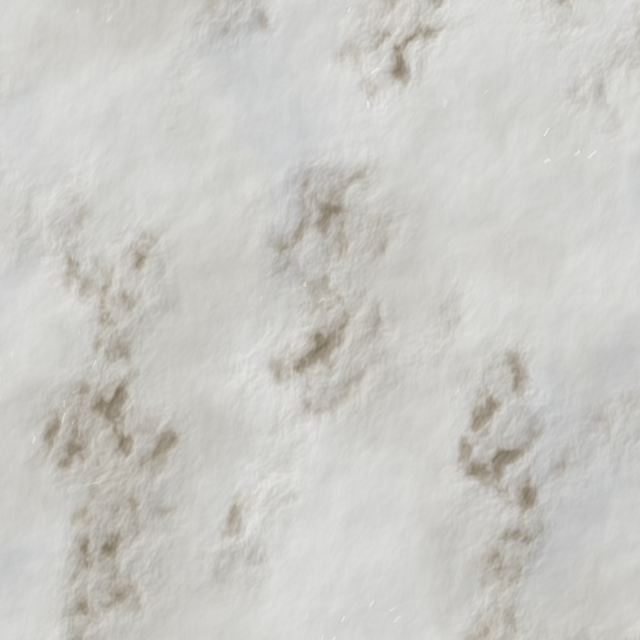
A WebGL 1 fragment shader for this texture:

```glsl
precision highp float;
uniform vec2 u_resolution;

#define PATCH_SCALE 4.4
#define CRINKLE_SCALE 22.0
#define WARP 0.06
#define RELIEF 0.0022
#define SWELL 0.006
#define STAIN 0.8
#define HALO 0.035
#define COOL 0.45
#define GLINT 0.10
#define SEED vec2(7.3, 2.6)

const vec3 PLASTER_LIGHT = vec3(0.838, 0.838, 0.830);
const vec3 PLASTER_SHADE = vec3(0.775, 0.770, 0.750);
const vec3 COOL_GREY = vec3(0.745, 0.755, 0.770);
const vec3 EARTH_PALE = vec3(0.685, 0.650, 0.585);
const vec3 EARTH_DARK = vec3(0.510, 0.460, 0.380);
const vec2 LIGHT_DIR = vec2(-0.75, 0.66);

vec2 hash2(vec2 p) {
  vec3 q = fract(p.xyx * vec3(0.1031, 0.1030, 0.0973));
  q += dot(q, q.yzx + 33.33);
  return fract((q.xx + q.yz) * q.zy);
}

vec2 gradient(vec2 cell) {
  float angle = 6.28318 * hash2(cell).x;
  return vec2(cos(angle), sin(angle));
}

float noise(vec2 p) {
  vec2 i = floor(p), f = fract(p);
  vec2 u = f * f * f * (f * (f * 6.0 - 15.0) + 10.0);
  vec2 x = vec2(1.0, 0.0);
  float low = mix(dot(gradient(i), f), dot(gradient(i + x), f - x), u.x);
  float high = mix(dot(gradient(i + x.yx), f - x.yx),
                   dot(gradient(i + 1.0), f - 1.0), u.x);
  return mix(low, high, u.y);
}

float fbm(vec2 p) {
  float sum = 0.0, amp = 0.5;
  for (int k = 0; k < 4; k++) {
    sum += amp * noise(p);
    p = mat2(1.6, 1.2, -1.2, 1.6) * p + 17.3;
    amp *= 0.5;
  }
  return sum;
}

// Features stretch along a steep axis that leans to the right.
vec2 lean(vec2 p, float stretch) {
  return vec2(dot(p, vec2(0.94, -0.34)), stretch * dot(p, vec2(0.34, 0.94)));
}

vec2 warp(vec2 p) {
  return p + WARP * vec2(fbm(p * 7.0 + 31.0), fbm(p * 7.0 + 57.0));
}

float crinkle(vec2 p) {
  return fbm(lean(p, 0.75) * CRINKLE_SCALE + 80.0);
}

// Sparse short bright strokes, one at most in each cell.
float glints(vec2 p) {
  vec2 g = p * 42.0, cell = floor(g), rnd = hash2(cell + 9.0);
  vec2 d = fract(g) - 0.35 - 0.3 * rnd;
  float tilt = 0.6 + 0.9 * rnd.y;
  vec2 axis = vec2(cos(tilt), sin(tilt));
  float along = clamp(dot(d, axis), -0.2, 0.2);
  return smoothstep(0.11, 0.02, length(d - axis * along)) * step(0.72, rnd.x);
}

void main() {
  vec2 p = gl_FragCoord.xy / min(u_resolution.x, u_resolution.y) + SEED;
  vec2 w = warp(p);

  // Rough, stained hollows between smooth swells
  vec2 g = mix(p, w, 0.4);
  float grain = crinkle(g);
  float hollow = fbm(lean(w, 0.6) * PATCH_SCALE);
  float rough = mix(0.25, 1.0, smoothstep(-0.08, 0.2, hollow));
  float stain = smoothstep(0.06, 0.34, hollow - 0.32 * grain);

  // Slopes facing the light
  vec2 e = LIGHT_DIR * 0.0016;
  float slope = (crinkle(g - e) - crinkle(g + e)) / 0.0032;
  vec2 s = LIGHT_DIR * 0.012;
  float swell = (fbm((w - s) * 3.6 + 12.0) - fbm((w + s) * 3.6 + 12.0)) / 0.024;

  // Plaster tone with faint cool clouds and a dim halo round the hollows
  float tone = smoothstep(-0.26, 0.16, fbm(w * 3.0 + 43.0) - 0.3 * hollow);
  vec3 color = mix(PLASTER_SHADE, PLASTER_LIGHT, tone);
  float cloud = smoothstep(0.06, 0.30, fbm(lean(w, 0.6) * 3.8 + 65.0));
  color = mix(color, COOL_GREY, COOL * cloud);
  color -= HALO * smoothstep(0.02, 0.22, hollow) * vec3(0.85, 1.0, 1.2);

  // Earth gathers in the crevices of the hollows
  float crevice = smoothstep(0.12, -0.16, grain);
  vec3 earth = mix(EARTH_PALE, EARTH_DARK, crevice * stain);
  color = mix(color, earth, STAIN * stain * (0.3 + 0.7 * crevice));

  // Relief and glints
  color += RELIEF * rough * clamp(slope, -35.0, 30.0);
  color += SWELL * clamp(swell, -3.0, 2.0);
  float wet = smoothstep(0.12, 0.26, fbm(p * 4.0 + 91.0));
  color += GLINT * wet * glints(w);

  gl_FragColor = vec4(clamp(color, 0.0, 0.92), 1.0);
}
```
